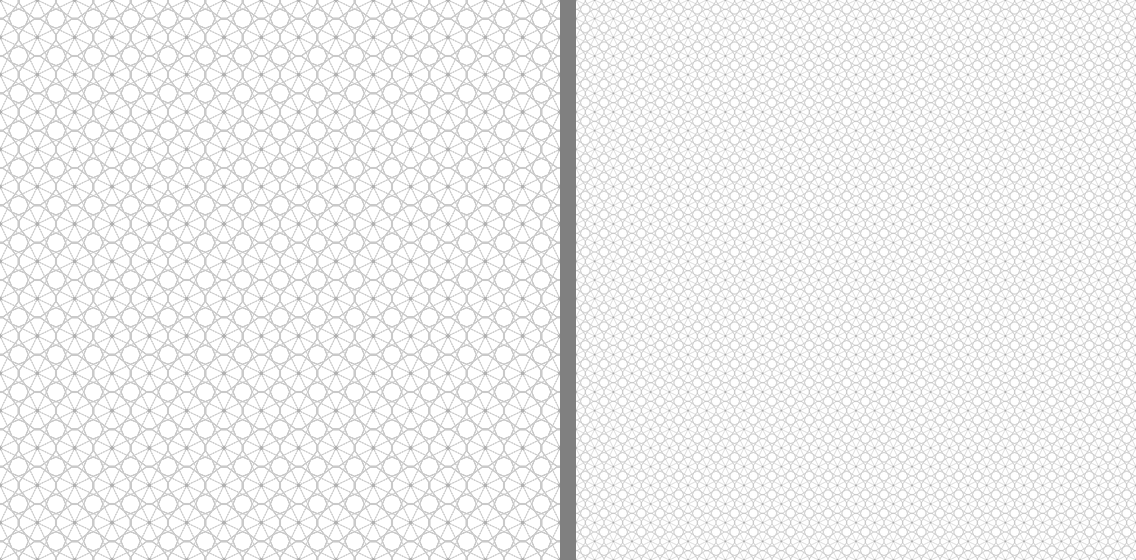
Left: one tile. Right: repeated 2 by 2.
Give the GLSL for this pattern, as a Shadertoy shader.

```glsl
// Pale geometric lattice: octagon rings, forked links and thin broken rays from dots.
// Each square cell is folded into one eighth, where four segments and a dot
// are drawn with distance functions; whole repeats make the canvas tile.

const float REPEATS = 15.0;        // cells across and down
const float RING_RADIUS = 0.258;   // octagon centre to vertex, in cells
const float LINK_WIDTH = 0.012;    // half spacing of the link strokes
const float LINK_LENGTH = 0.085;   // half length of the link
const float STROKE = 0.020;        // half width of rings and arms
const float RAY_STROKE = 0.018;    // half width of rays
const float RAY_DASHES = 7.0;      // breaks along one ray
const float DASH_DEPTH = 0.45;     // how far the breaks fade
const float DOT_RADIUS = 0.052;
const float SOFTNESS = 0.010;      // soft edge, in cells
const float TAU = 6.2831853;

const vec3 PAPER = vec3(1.0);
const vec3 LINE_GREY = vec3(0.79);
const vec3 DOT_GREY = vec3(0.69);

float segmentDistance(vec2 p, vec2 a, vec2 b) {
    vec2 along = b - a;
    float t = clamp(dot(p - a, along) / dot(along, along), 0.0, 1.0);
    return length(p - a - along * t);
}

// Mirror a cell-centred point into the wedge 0 <= y <= x
vec2 foldToWedge(vec2 p) {
    p = abs(p);
    return p.x < p.y ? p.yx : p;
}

float coverage(float distance, float halfWidth, float soft) {
    return 1.0 - smoothstep(halfWidth - soft, halfWidth + soft, distance);
}

// Ring edge, star arm and the short link that joins neighbouring rings
float starDistance(vec2 p) {
    vec2 axisVertex = vec2(RING_RADIUS, 0.0);
    vec2 diagonalVertex = vec2(RING_RADIUS * sqrt(0.5));
    vec2 fork = vec2(0.5 - LINK_LENGTH, LINK_WIDTH);
    vec2 linkMiddle = vec2(0.5, LINK_WIDTH);
    float ring = segmentDistance(p, axisVertex, diagonalVertex);
    float arm = segmentDistance(p, diagonalVertex, fork);
    float link = segmentDistance(p, fork, linkMiddle);
    return min(ring, min(arm, link));
}

// Thin ray whose strength rises and falls along its length
float dashedRay(vec2 p, vec2 start, vec2 end, float soft) {
    vec2 along = end - start;
    float t = dot(p - start, along) / dot(along, along);
    float fade = DASH_DEPTH * (0.5 - 0.5 * cos(TAU * RAY_DASHES * t));
    return coverage(segmentDistance(p, start, end), RAY_STROKE, soft) * (1.0 - fade);
}

void mainImage(out vec4 fragColor, in vec2 fragCoord) {
    vec2 uv = fragCoord / iResolution.xy;
    vec2 wedge = foldToWedge(fract(uv * REPEATS) - 0.5);
    float pixel = REPEATS / min(iResolution.x, iResolution.y);
    float soft = max(SOFTNESS, 0.4 * pixel);

    // Line work
    vec2 corner = vec2(0.5);
    float star = coverage(starDistance(wedge), STROKE, soft);
    float ray = dashedRay(wedge, corner, vec2(RING_RADIUS, 0.0), soft);
    vec3 color = mix(PAPER, LINE_GREY, max(star, ray));

    // Dots where the rays meet
    float spot = coverage(length(wedge - corner), DOT_RADIUS, soft);
    color = mix(color, DOT_GREY, spot);

    fragColor = vec4(color, 1.0);
}
```
